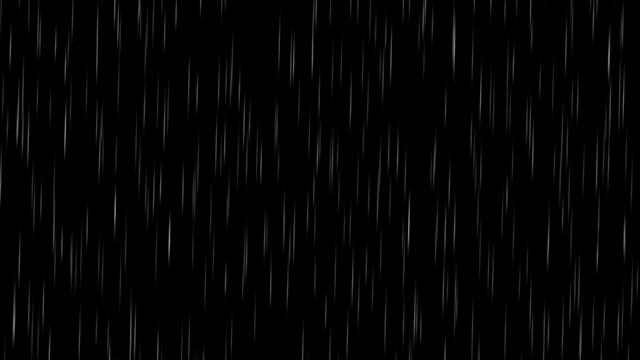
This pattern is drawn by a WebGL 2 fragment shader. Its source:

```glsl
#version 300 es
precision highp float;

uniform vec2 u_resolution;
out vec4 fragColor;

const int LAYERS = 5;
const vec2 CELL = vec2(0.06, 0.4);      // one possible streak per cell
const float LEAN = 0.025;               // sideways drift per unit of height
const float HALF_WIDTH = 0.0034;
const float DENSITY = 0.82;
const vec3 BACKGROUND = vec3(0.0);
const vec3 RAIN_COLOR = vec3(1.0);

// Integer hash: three random values from 0 to 1
vec3 hash3(ivec3 key) {
    uvec3 v = uvec3(key) * 1664525u + 1013904223u;
    v.x += v.y * v.z;
    v.y += v.z * v.x;
    v.z += v.x * v.y;
    v ^= v >> 16u;
    v.x += v.y * v.z;
    v.y += v.z * v.x;
    v.z += v.x * v.y;
    return vec3(v >> 8u) / 16777216.0;
}

// Thin vertical streak, tapering to nothing at both ends
float streak(vec2 p, float len, float halfWidth) {
    float along = p.y / len;
    float taper = smoothstep(0.0, 0.42, along) * (1.0 - smoothstep(0.42, 1.0, along));
    float across = max(0.0, 1.0 - abs(p.x) / halfWidth);
    return taper * across;
}

// Grid of streaks; every column is shifted vertically by its own amount
float rainLayer(vec2 p, int layer, float halfWidth) {
    vec3 layerRand = hash3(ivec3(layer, 71, 13));
    p.x += layerRand.x * CELL.x;
    int column = int(floor(p.x / CELL.x));
    p.y += hash3(ivec3(column, layer, 29)).y * CELL.y;
    int row = int(floor(p.y / CELL.y));

    vec3 place = hash3(ivec3(column, row, layer + 100));
    vec3 look = hash3(ivec3(column, row, layer + 200));
    float len = mix(0.13, 0.24, place.z);
    vec2 start = vec2(mix(0.07, 0.93, place.x) * CELL.x,
                      place.y * (CELL.y - len));
    vec2 local = p - vec2(column, row) * CELL - start;

    float present = step(look.x, DENSITY);
    float brightness = mix(0.19, 0.42, look.y * look.y);
    return present * brightness * streak(local, len, halfWidth);
}

void main() {
    vec2 p = gl_FragCoord.xy / u_resolution.y;
    float halfWidth = max(HALF_WIDTH, 0.9 / u_resolution.y);
    p.x -= LEAN * p.y;

    float rain = 0.0;
    for (int i = 0; i < LAYERS; i++) {
        rain += rainLayer(p, i, halfWidth);
    }
    fragColor = vec4(mix(BACKGROUND, RAIN_COLOR, min(rain, 1.0)), 1.0);
}
```
